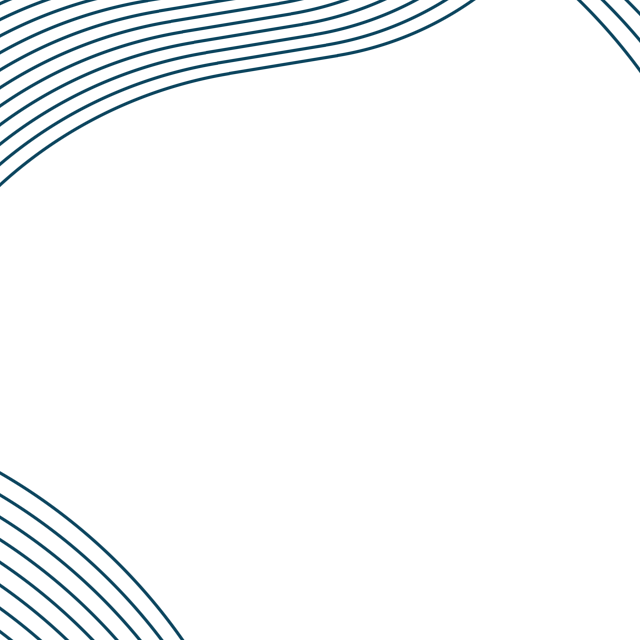
A WebGL 2 fragment shader for this background:

```glsl
#version 300 es
precision highp float;

uniform vec2 u_resolution;
out vec4 fragColor;

float ring(vec2 p, vec2 center, float radius) {
    return abs(length(p - center) - radius);
}

// Two opposite arcs joined by a straight, tangent piece
float wave(vec2 p) {
    vec2 dir = vec2(0.9867, 0.1624);
    vec2 q = p - vec2(0.3581, 0.8852);
    float along = dot(q, dir);
    if (along < 0.0) return ring(p, vec2(0.4720, 0.1951), 0.6992);
    if (along > 0.1716) return ring(p, vec2(0.4438, 1.4194), 0.5130);
    return abs(dot(q, vec2(-dir.y, dir.x)));
}

void main() {
    vec2 p = gl_FragCoord.xy / u_resolution;
    float dist = 1.0;

    // Upper left: stacked waves
    for (int i = 0; i < 12; i++) {
        dist = min(dist, wave(p - float(i) * vec2(-0.01823, 0.01628)));
    }

    // Lower left: shifted arcs
    for (int i = 0; i < 9; i++) {
        vec2 shift = float(i) * vec2(-0.01302, -0.02682);
        dist = min(dist, ring(p - shift, vec2(-0.4453, -0.5117), 0.8919));
    }

    // Upper right: shifted arcs
    for (int i = 0; i < 3; i++) {
        vec2 shift = float(i) * vec2(0.0358, 0.0013);
        dist = min(dist, ring(p - shift, vec2(0.2806, 0.3626), 0.8919));
    }

    // Smooth ink strokes on white
    float pixel = 1.0 / min(u_resolution.x, u_resolution.y);
    float ink = 1.0 - smoothstep(-0.75, 0.75, (dist - 0.0024) / pixel);
    fragColor = vec4(mix(vec3(1.0), vec3(0.03, 0.26, 0.36), ink), 1.0);
}
```
